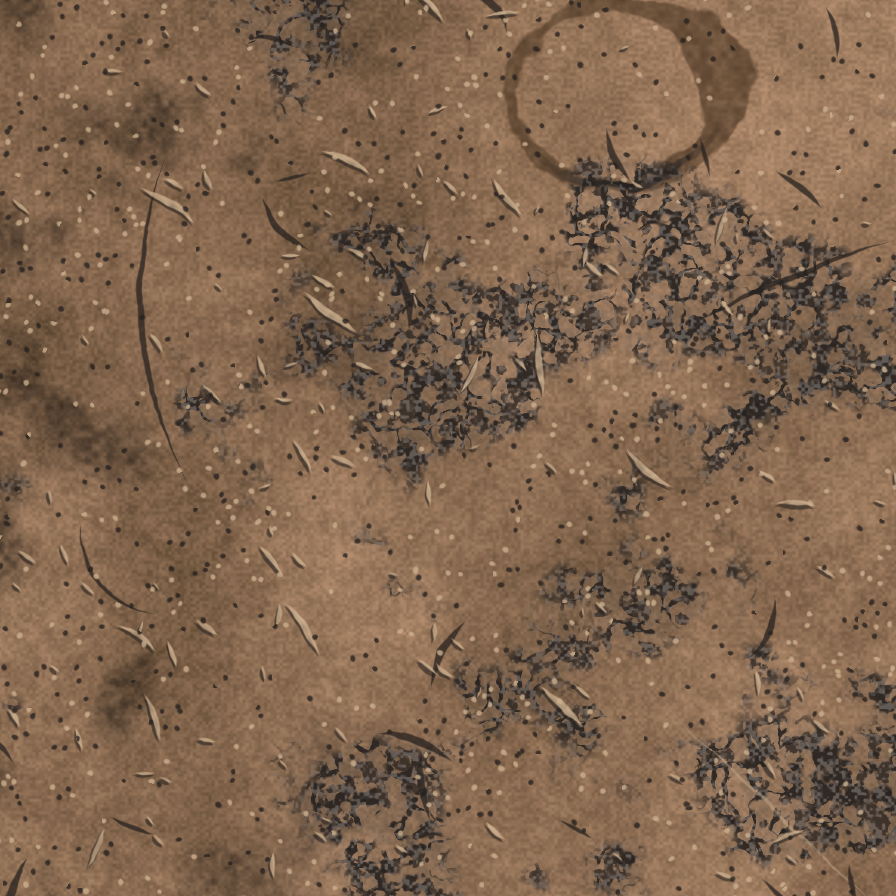
Give the GLSL for this texture, as a three.js fragment shader.

```glsl
// Brown fossil limestone: mottled, grainy ground with clumps of ragged dark veins,
// curved shell slivers, pale grains, dark pits and one large ring-shaped fossil.
// Cellular noise gives veins and grains, bent tapering strokes give the shells.
varying vec2 vUv;

float hash(vec2 p) {
  return fract(sin(dot(p, vec2(127.1, 311.7))) * 43758.5);
}

float noise(vec2 p) {
  vec2 i = floor(p), f = fract(p);
  f = f * f * (3.0 - 2.0 * f);
  return mix(mix(hash(i), hash(i + vec2(1.0, 0.0)), f.x),
             mix(hash(i + vec2(0.0, 1.0)), hash(i + vec2(1.0, 1.0)), f.x), f.y);
}

float layered(vec2 p) {
  float sum = 0.0, weight = 0.53;
  for (int i = 0; i < 4; i++) {
    sum += weight * noise(p);
    p = mat2(1.6, 1.2, -1.2, 1.6) * p + 7.3;
    weight *= 0.5;
  }
  return sum;
}

// Nearest distance, second nearest distance, random id of the nearest cell
vec3 cellular(vec2 p) {
  vec3 nearest = vec3(9.0, 9.0, 0.0);
  for (int y = -1; y <= 1; y++)
    for (int x = -1; x <= 1; x++) {
      vec2 cell = floor(p) + vec2(float(x), float(y));
      float d = length(cell + vec2(hash(cell), hash(cell + 51.7)) - p);
      if (d < nearest.x) nearest = vec3(d, nearest.x, hash(cell + 17.3));
      else nearest.y = min(nearest.y, d);
    }
  return nearest;
}

float bump(float x) { return exp(-x * x); }

// Bent stroke centred on the origin, tapering to both ends
float strand(vec2 p, float angle, float halfLength, float bend, float width) {
  float c = cos(angle), s = sin(angle);
  p = vec2(c * p.x + s * p.y, c * p.y - s * p.x);
  float along = p.x / halfLength;
  float d = abs(p.y + bend * p.x * p.x) - width * (1.0 - along * along);
  return 1.0 - smoothstep(-0.001, 0.0013, d);
}

// Scattered shell slivers: x is the shell, y the dark hollow beside it
vec2 shells(vec2 p, float cells, float chance, float size, float width) {
  vec2 found = vec2(0.0);
  for (int y = -1; y <= 1; y++)
    for (int x = -1; x <= 1; x++) {
      vec2 cell = floor(p * cells) + vec2(float(x), float(y));
      if (hash(cell + cells) > chance) continue;
      vec2 q = p - (cell + vec2(hash(cell + 3.1), hash(cell + 8.7))) / cells;
      float turn = hash(cell + 5.9) - 0.5, grow = 0.5 + hash(cell + 2.3);
      float angle = -0.75 + 5.2 * turn * abs(turn);
      float bend = 14.0 * (hash(cell + 6.6) - 0.5);
      found.x = max(found.x, strand(q, angle, size * grow, bend, width * grow));
      found.y = max(found.y, strand(q + vec2(0.002, 0.003), angle, size * grow, bend, width * 1.3));
    }
  return found;
}

void main() {
  vec2 p = vUv;
  vec2 warp = vec2(layered(p * 28.0), layered(p * 28.0 + 31.0)) - 0.5;
  float rough = noise(p * 130.0), fine = noise(p * 290.0 + 4.0);
  vec3 black = vec3(0.15, 0.13, 0.12), cream = vec3(0.80, 0.69, 0.56);

  // Mottled ground, darker to the upper left
  float tone = 0.5 + 1.1 * (layered(p * 5.0 + 2.0) - 0.5) + 0.55 * (layered(p * 55.0) - 0.5);
  tone += 0.45 * (fine - 0.5) + 0.25 * (p.x - 0.5);
  vec3 color = mix(vec3(0.43, 0.33, 0.24), vec3(0.69, 0.54, 0.42), tone);
  float stain = smoothstep(0.52, 0.72, layered(p * 8.0 + 40.0)) * (1.0 - smoothstep(0.1, 0.6, p.x));
  color *= 1.0 - 0.35 * stain * (0.4 + rough);

  // Ring fossil, thick on the right with a black lower rim
  vec2 r = (p - vec2(0.685, 0.893)) * vec2(0.93, 1.05) + warp * 0.02;
  float around = atan(r.y, r.x);
  float thick = 0.005 + 0.022 * bump((around - 0.3) * 1.5) + 0.007 * noise(r * 40.0);
  float offRing = abs(length(r) - 0.105 - 0.012 * bump(around - 0.3));
  float ring = 1.0 - smoothstep(thick - 0.003, thick + 0.002, offRing);
  color = mix(color, vec3(0.34, 0.25, 0.17), ring * (0.5 + 0.4 * rough));
  float rim = (1.0 - smoothstep(0.002, 0.005, offRing)) * bump((around + 1.4) * 1.3);
  color = mix(color, black, rim * 0.9);

  // Clumps of ragged veins: a middle band, the lower right, the bottom and the top
  float region = bump((p.y - 0.64) / 0.15) * smoothstep(0.02, 0.3, p.x);
  region = max(region, bump((p.x - 0.78) / 0.2) * (1.0 - smoothstep(0.5, 0.8, p.y)));
  region = max(region, bump(length(p - vec2(0.43, 0.08)) / 0.17));
  region = max(region, bump(length(p - vec2(0.35, 0.95)) / 0.09));
  float clump = smoothstep(0.49, 0.62, layered(p * 9.0 + 11.0) + 0.32 * (region - 0.72));
  vec3 web = cellular(p * 38.0 + warp * 2.2);
  float width = mix(0.03, 0.28, noise(p * 45.0));
  float vein = 1.0 - smoothstep(width, width + 0.1, web.y - web.x);
  vein *= smoothstep(0.3, 0.5, noise(p * 70.0 + 19.0));
  float blot = smoothstep(0.57, 0.64, layered(p * 75.0 + 23.0));
  color = mix(color, vec3(0.41, 0.36, 0.32), clump * 0.35 * rough);
  vec3 veinColor = mix(black, vec3(0.36, 0.34, 0.33), smoothstep(0.35, 0.8, fine));
  color = mix(color, veinColor, clump * max(vein, blot * 0.8) * 0.9);

  // Long thin fractures at the left and right
  vec2 bent = p + warp * 0.008;
  float crack = strand(bent - vec2(0.158, 0.64), -1.5, 0.17, -1.2, 0.003);
  crack = max(crack, strand(bent - vec2(0.11, 0.35), -0.9, 0.06, -6.0, 0.002));
  crack = max(crack, strand(bent - vec2(0.88, 0.69), 0.4, 0.11, 0.4, 0.003));
  color = mix(color, black, crack * 0.75);
  color = mix(color, cream, strand(bent - vec2(0.87, 0.09), -0.75, 0.14, 0.0, 0.0015) * 0.45);

  // Shell slivers, dark and pale, then pits and grains
  color = mix(color, black, shells(bent + 3.0, 8.0, 0.28, 0.028, 0.003).x * 0.75);
  vec2 shell = shells(bent, 9.0, 0.3, 0.024, 0.0028);
  shell = max(shell, shells(bent + 5.0, 24.0, 0.2, 0.009, 0.0018));
  color = mix(color, black, shell.y * 0.6);
  color = mix(color, cream, shell.x * (0.6 + 0.35 * rough));
  vec3 grain = cellular(p * 95.0 + warp);
  float dot1 = 1.0 - smoothstep(0.15, 0.4, grain.x);
  color = mix(color, black, dot1 * step(grain.z, 0.07) * 0.8);
  color = mix(color, cream, dot1 * step(0.95, grain.z) * 0.8);
  gl_FragColor = vec4(color, 1.0);
}
```
